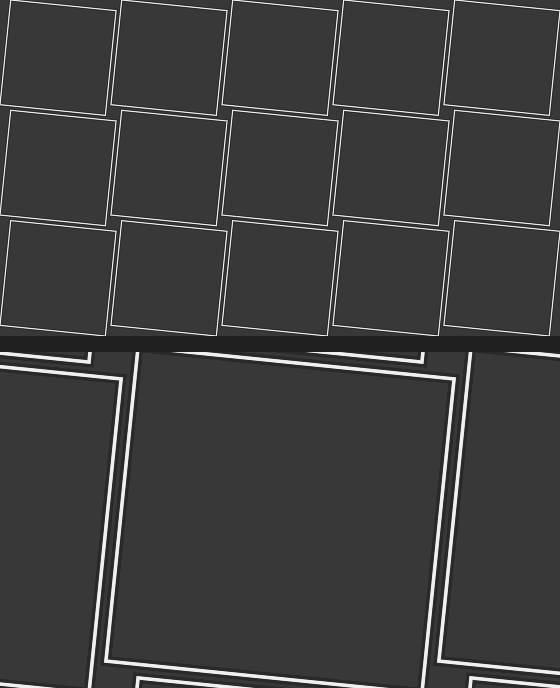
Top, the full canvas; bottom, a detail of the centre.
Reproduce this pattern procedurally as a Shadertoy shader.

```glsl
#define COUNT vec2(5.0, 3.0)    // squares across and down
#define SIDE 0.954              // side of a square, in pitches
#define TILT 0.1014             // clockwise turn, in radians
#define LINE_HALF 0.0054        // half width of the outline, in pitches
#define RIM_HALF 0.0156         // half width of the dark rim, in pitches
#define GROUND_COLOR vec3(0.22)
#define RIM_COLOR vec3(0.16)
#define LINE_COLOR vec3(0.94)

// Distance to the outline of a tilted square, with sharp corners
float squareOutline(vec2 p) {
    float c = cos(TILT), s = sin(TILT);
    vec2 q = abs(vec2(c * p.x - s * p.y, s * p.x + c * p.y));
    return abs(max(q.x, q.y) - 0.5 * SIDE);
}

// Smooth coverage of a band around a distance of zero
float band(float dist, float halfWidth, float blur) {
    return 1.0 - smoothstep(-blur, blur, dist - halfWidth);
}

void mainImage(out vec4 fragColor, in vec2 fragCoord) {
    // The grid of tilted squares spans the canvas from edge to edge
    float extent = SIDE * (cos(TILT) + sin(TILT));
    vec2 span = COUNT - 1.0 + extent;
    vec2 p = fragCoord / iResolution.xy * span - 0.5 * extent;
    float pixel = span.x / iResolution.x;

    // Tilted corners reach into adjacent cells
    vec2 nearest = floor(p + 0.5);
    float dist = 1e3;
    for (int y = -1; y <= 1; y++) {
        for (int x = -1; x <= 1; x++) {
            vec2 cell = clamp(nearest + vec2(x, y), vec2(0.0), COUNT - 1.0);
            dist = min(dist, squareOutline(p - cell));
        }
    }

    // Light outline over a faint dark rim
    vec3 color = mix(GROUND_COLOR, RIM_COLOR, band(dist, RIM_HALF, 0.4 * pixel));
    color = mix(color, LINE_COLOR, band(dist, LINE_HALF, 0.58 * pixel));
    fragColor = vec4(color, 1.0);
}
```
